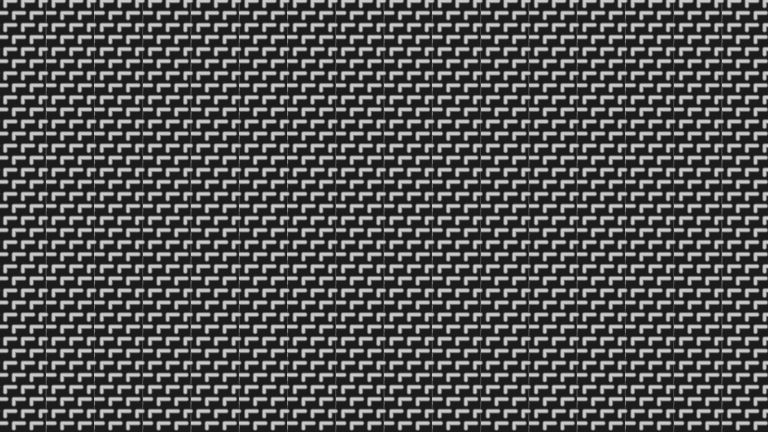
Reproduce this pattern procedurally as a WebGL 2 fragment shader.

```glsl
#version 300 es
precision highp float;
// Woven grille of soft light hooks on near-black: each hook is a bar with a
// short leg at its left end. Rows alternate between two offsets, and each
// square-cut tile (four rows wide) restarts the hooks at a faint seam.

uniform vec2 u_resolution;
out vec4 fragColor;

// Distance from p to the segment a-b
float segmentDistance(vec2 p, vec2 a, vec2 b) {
    vec2 pa = p - a, ba = b - a;
    return length(pa - ba * clamp(dot(pa, ba) / dot(ba, ba), 0.0, 1.0));
}

void main() {
    // One unit is one row; y runs downward from the canvas centre
    vec2 p = (gl_FragCoord.xy - 0.5 * u_resolution) / u_resolution.y * 35.8;
    float down = -p.y - 0.17;
    float row = floor(down + 0.3);
    float tileX = mod(p.x, 4.0);

    // Hooks repeat within the tile and are cut off at its edges
    float start = mod(row, 2.0) < 0.5 ? 0.61 : -0.14;
    vec2 hook = vec2(mod(tileX - start + 0.3, 1.464) - 0.3, down - row);

    // Bar and leg share one soft, rounded profile
    float bar = segmentDistance(hook, vec2(0.0), vec2(0.85, 0.0));
    float leg = segmentDistance(hook, vec2(0.0), vec2(0.0, 0.43));
    float glow = 1.0 - smoothstep(0.045, 0.265, min(bar, leg));

    // Thin grey line where neighbouring tiles meet
    float seamDistance = min(tileX, 4.0 - tileX);
    float seam = 1.0 - smoothstep(0.02, 0.09, seamDistance);

    vec3 color = mix(vec3(0.11), vec3(0.79), glow);
    color = max(color, mix(vec3(0.11), vec3(0.27), seam));
    fragColor = vec4(color, 1.0);
}
```
